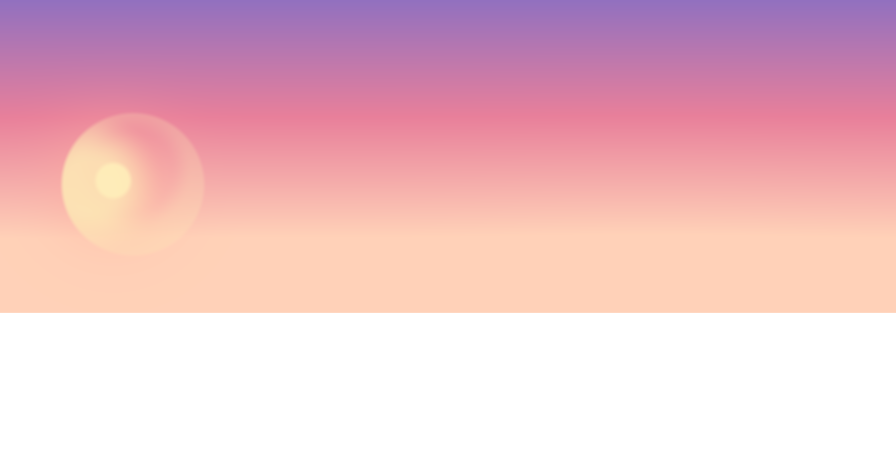
Reproduce this background procedurally as a Shadertoy shader.

```glsl
// Draws a dusk sky with a hazy, translucent sun above a plain white ground.

#define HORIZON 0.323
#define PEACH_TOP 0.487
#define PINK_LEVEL 0.747
#define BAND_SWAY 0.006
#define DISC_CENTER vec2(0.288, 0.601)
#define DISC_RADIUS 0.154
#define HOLLOW_CENTER vec2(0.288, 0.628)
#define HOLLOW_RADIUS 0.105
#define CORE_CENTER vec2(0.245, 0.609)
#define CORE_RADIUS 0.038

const vec3 VIOLET = vec3(0.57, 0.44, 0.75);
const vec3 PINK   = vec3(0.91, 0.50, 0.605);
const vec3 PEACH  = vec3(1.00, 0.82, 0.72);
const vec3 GLOW   = vec3(1.00, 0.68, 0.62);
const vec3 CREAM  = vec3(0.99, 0.91, 0.71);
const vec3 CORE   = vec3(1.00, 0.94, 0.73);
const vec3 GROUND = vec3(1.0);

// Soft filled circle: 1 inside, 0 outside
float disc(vec2 p, vec2 center, float radius, float blur) {
    return 1.0 - smoothstep(-blur, blur, length(p - center) - radius);
}

// Radial falloff around a point
float halo(vec2 p, vec2 center, float size) {
    vec2 d = (p - center) / size;
    return exp(-dot(d, d));
}

// Vertical blend of three colours with gently swaying bands
vec3 skyColor(vec2 p) {
    float sway = sin(p.x * 3.1 + 0.6) + 0.5 * sin(p.x * 6.3 + 2.0);
    float y = p.y + BAND_SWAY * sway * (1.0 - p.y);
    float lower = clamp((y - PEACH_TOP) / (PINK_LEVEL - PEACH_TOP), 0.0, 1.0);
    float upper = clamp((y - PINK_LEVEL) / (1.0 - PINK_LEVEL), 0.0, 1.0);
    return mix(mix(PEACH, PINK, lower), VIOLET, upper);
}

// Layers the glow, pale disc, warm side and bright core
vec3 addSun(vec3 color, vec2 p) {
    color = mix(color, GLOW, 0.55 * halo(p, CORE_CENTER, 0.13));

    float body = disc(p, DISC_CENTER, DISC_RADIUS, 0.006);
    float hollow = disc(p, HOLLOW_CENTER, HOLLOW_RADIUS, 0.025);
    color = mix(color, CREAM, body * mix(0.27, 0.04, hollow));

    float warmth = 1.0 - smoothstep(0.05, 0.165, length(p - vec2(0.195, 0.598)));
    color = mix(color, CREAM, 0.82 * body * warmth);

    float core = disc(p, CORE_CENTER, CORE_RADIUS, 0.007);
    return mix(color, CORE, 0.80 * core);
}

void mainImage(out vec4 fragColor, in vec2 fragCoord) {
    vec2 p = fragCoord / iResolution.y;
    float pixel = 1.0 / iResolution.y;

    vec3 color = addSun(skyColor(p), p);

    // Ground edge
    float sky = smoothstep(-0.5 * pixel, 0.5 * pixel, p.y - HORIZON);
    fragColor = vec4(mix(GROUND, color, sky), 1.0);
}
```
